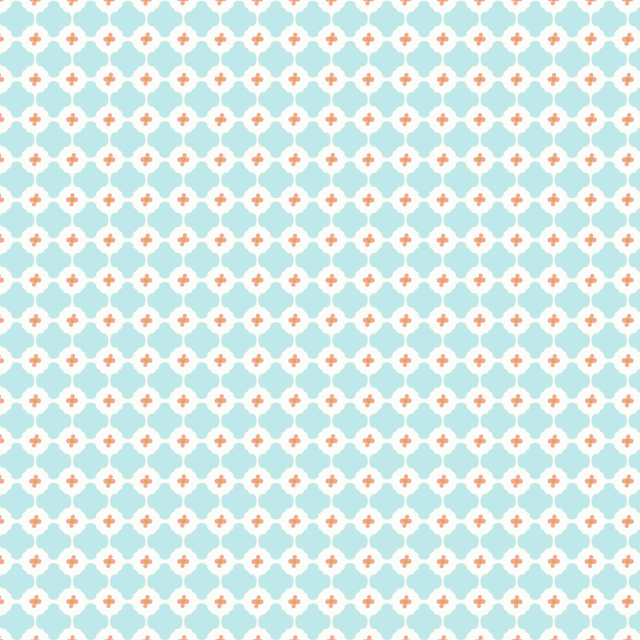
A Shadertoy shader for this pattern:

```glsl
float hash(vec2 p)
{
    vec3 q = fract(p.xyx * 0.1031);
    q += dot(q, q.yzx + 33.33);
    return fract((q.x + q.y) * q.z);
}

float smoothMin(float a, float b, float k)
{
    float h = max(k - abs(a - b), 0.0);
    return min(a, b) - h * h / (4.0 * k);
}

// Scalloped medallion joined to its neighbours by slim necks
float latticeDistance(vec2 p)
{
    float medallion = length(p) - 0.385 - 0.012 * cos(12.0 * atan(p.y, p.x));
    float necks = min(abs(p.x) - 0.028, abs(p.y) - 0.05);
    return smoothMin(medallion, necks, 0.13);
}

// Four petals; the upright pair leans to opposite sides
float flowerDistance(vec2 p, float lean)
{
    float core = length(p) - 0.09;
    float sidePetals = length(vec2(abs(p.x) - 0.095, p.y)) - 0.07;
    float uprightPetals = length(vec2(p.x - lean * sign(p.y), abs(p.y) - 0.12)) - 0.06;
    return smoothMin(core, min(sidePetals, uprightPetals), 0.025);
}

// Small V of stamens
float stamenDistance(vec2 p)
{
    vec2 a = vec2(abs(p.x), p.y + 0.05);
    vec2 tip = vec2(0.045, 0.09);
    float t = clamp(dot(a, tip) / dot(tip, tip), 0.0, 1.0);
    return length(a - tip * t) - 0.012;
}

void mainImage(out vec4 fragColor, in vec2 fragCoord)
{
    vec2 grid = fragCoord / iResolution.y * vec2(17.28, 15.93) + vec2(-0.95, 0.045);
    vec2 cell = round(grid);
    vec2 p = (grid - cell) * vec2(1.0, 17.28 / 15.93);
    float pixel = 17.28 / iResolution.y;

    // Lattice with a faint cream edge
    float lattice = latticeDistance(p);
    vec3 color = vec3(0.745, 0.91, 0.914);
    color = mix(color, vec3(0.95, 0.96, 0.87), clamp(0.5 - lattice / pixel, 0.0, 1.0));
    color = mix(color, vec3(0.985, 0.992, 0.985), clamp(0.5 - (lattice + 0.014) / pixel, 0.0, 1.0));

    // Coral flower, slightly different in each cell
    float variation = hash(cell + 50.0);
    vec2 petalPoint = p - 0.012 * (vec2(variation, hash(cell + 91.0)) - 0.5);
    float flower = flowerDistance(petalPoint, mix(0.012, 0.04, variation));
    color = mix(color, vec3(0.91, 0.78, 0.69), clamp(0.5 - flower / pixel, 0.0, 1.0));
    color = mix(color, vec3(0.98, 0.64, 0.54), clamp(0.5 - (flower + 0.014) / pixel, 0.0, 1.0));

    // Ochre heart and olive stamens
    float heart = length(petalPoint * vec2(1.2, 1.0)) - 0.06;
    color = mix(color, vec3(0.90, 0.67, 0.46), clamp(0.5 - heart / pixel, 0.0, 1.0));
    float stamens = stamenDistance(petalPoint);
    color = mix(color, vec3(0.76, 0.66, 0.25), 0.8 * clamp(0.5 - stamens / pixel, 0.0, 1.0));

    fragColor = vec4(color, 1.0);
}
```
